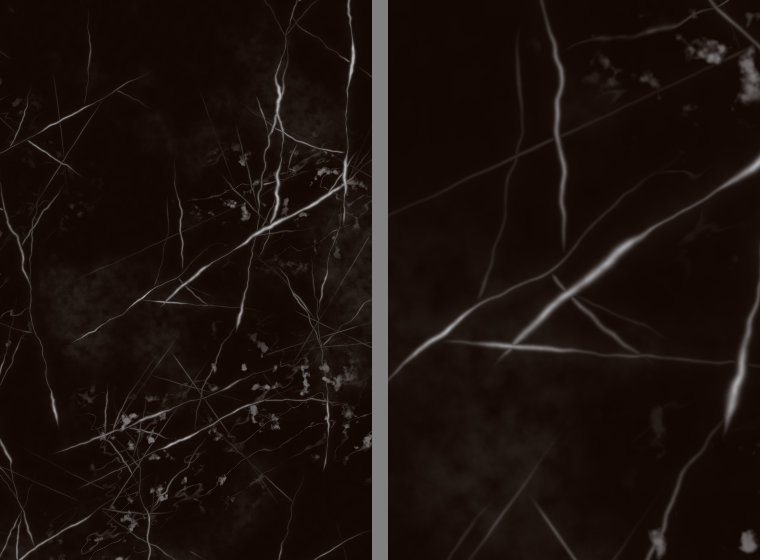
Left, the full canvas; right, a detail of the centre.
Write a WebGL 2 fragment shader that draws this texture.

```glsl
#version 300 es
precision highp float;

uniform vec2 u_resolution;
out vec4 fragColor;

float hash(vec2 p) {
    vec3 h = fract(vec3(p.xyx) * 0.1031);
    h += dot(h, h.yzx + 33.33);
    return fract((h.x + h.y) * h.z);
}

float noise(vec2 p) {
    vec2 cell = floor(p), f = fract(p);
    f = f * f * (3.0 - 2.0 * f);
    return mix(mix(hash(cell), hash(cell + vec2(1, 0)), f.x),
               mix(hash(cell + vec2(0, 1)), hash(cell + vec2(1, 1)), f.x), f.y);
}

float fbm(vec2 p) {
    float sum = 0.0, amp = 0.53;
    for (int i = 0; i < 4; i++) {
        sum += amp * noise(p);
        p = mat2(1.6, 1.2, -1.2, 1.6) * p + 17.3;
        amp *= 0.5;
    }
    return sum;
}

// Sideways drift of a crack at distance s from its start
float wander(float s, float seed) {
    float sum = 0.0, amp = 0.5, freq = 6.0;
    for (int i = 0; i < 5; i++) {
        sum += amp * (noise(vec2(s * freq + 40.0, seed)) - 0.5);
        amp *= 0.5;
        freq *= 2.1;
    }
    return sum;
}

vec2 pathPoint(vec2 start, float angle, float s, float rough, float seed) {
    vec2 dir = vec2(cos(angle), sin(angle));
    float drift = rough * (wander(s, seed) - wander(0.0, seed));
    return start + dir * s + vec2(-dir.y, dir.x) * drift;
}

// Tapered crack whose width and brightness swell along its length
float vein(vec2 p, vec2 start, float angle, float len, float width, float rough, float seed) {
    vec2 dir = vec2(cos(angle), sin(angle)), q = p - start;
    float s = dot(q, dir), side = dot(q, vec2(-dir.y, dir.x));
    if (s < 0.0 || s > len || abs(side) > rough + 0.025) return 0.0;

    float here = wander(s, seed);
    float slope = rough * (wander(s + 0.002, seed) - here) / 0.002;
    float dist = abs(side - rough * (here - wander(0.0, seed))) / sqrt(1.0 + slope * slope);

    float taper = smoothstep(0.0, 0.06, s / len) * smoothstep(1.0, 0.55, s / len);
    float swell = smoothstep(0.3, 0.8, noise(vec2(s * 20.0, seed + 5.5)));
    float edge = dist / (0.001 + width * swell * taper);
    return taper * (mix(0.28, 1.0, swell) * exp(-edge * edge) + 0.07 * exp(-dist / 0.007));
}

void main() {
    vec2 p = gl_FragCoord.xy / u_resolution.y;
    float wide = u_resolution.x / u_resolution.y;
    float grain = fbm(p * 95.0);
    float light = 0.0;

    // Main veins: rising diagonals alternate with near verticals, each with branches
    for (int i = 0; i < 14; i++) {
        float id = float(i), spread = fract(id * 0.618 + 0.07);
        bool diagonal = i % 2 == 0;
        float a = hash(vec2(id, 3.0)), b = hash(vec2(id, 8.0)), c = hash(vec2(id, 14.0));
        float angle = diagonal ? mix(0.3, 0.68, a) : mix(1.35, 1.85, a);
        vec2 start = diagonal ? vec2(mix(-0.12, 0.3, b), spread * 1.1 - 0.15)
                              : vec2(spread * wide, mix(-0.1, 0.65, b));
        float len = mix(0.32, 0.62, c);
        float rough = diagonal ? 0.045 : 0.08;
        float seed = id * 3.7 + 0.4;
        light = max(light, mix(0.55, 1.1, b) * vein(p, start, angle, len,
                    mix(0.0006, 0.0032, c * c), rough, seed));

        for (int j = 0; j < 4; j++) {
            vec2 key = vec2(id * 4.0 + float(j), 51.0);
            float at = len * mix(0.1, 0.85, hash(key));
            float turn = mix(0.35, 1.1, hash(key + 20.0)) * (j % 2 == 0 ? 1.0 : -1.0);
            vec2 fork = pathPoint(start, angle, at, rough, seed);
            light = max(light, mix(0.25, 0.6, hash(key + 31.0)) * vein(p, fork, angle + turn,
                        mix(0.07, 0.24, hash(key + 47.0)), 0.0006, 0.07, key.x * 1.9 + 60.3));
        }
    }
    light *= 0.6 + 0.75 * grain;

    // Faint, nearly straight hairlines
    for (int i = 0; i < 32; i++) {
        vec2 key = vec2(float(i), 131.0);
        vec2 start = vec2(hash(key), hash(key + 9.0)) * vec2(wide + 0.2, 1.1) - 0.1;
        light = max(light, mix(0.12, 0.32, hash(key + 18.0)) * vein(p, start,
                    6.283 * hash(key + 27.0), mix(0.15, 0.45, hash(key + 36.0)),
                    0.0002, 0.014, float(i) * 2.3 + 200.6));
    }

    // Patches of crackle and pale mineral specks
    float patches = smoothstep(0.5, 0.72, fbm(p * 4.5 + 31.0));
    vec2 tilted = mat2(0.87, -0.5, 0.5, 0.87) * p;
    float crackle = (fbm(tilted * vec2(9.0, 22.0) + 5.0) - 0.5) / 0.013;
    light = max(light, 0.26 * patches * grain * 1.6 * exp(-crackle * crackle));
    light = max(light, 0.65 * patches * smoothstep(0.62, 0.82, fbm(p * 55.0 + 70.0)));

    // Dim mottled haze
    light += 0.17 * grain * smoothstep(0.48, 0.8, fbm(p * 6.5 + 12.0));

    vec3 stone = vec3(0.072, 0.029, 0.011) + 0.008 * (grain - 0.5);
    fragColor = vec4(mix(stone, vec3(0.68, 0.68, 0.69), clamp(light, 0.0, 1.0)), 1.0);
}
```
